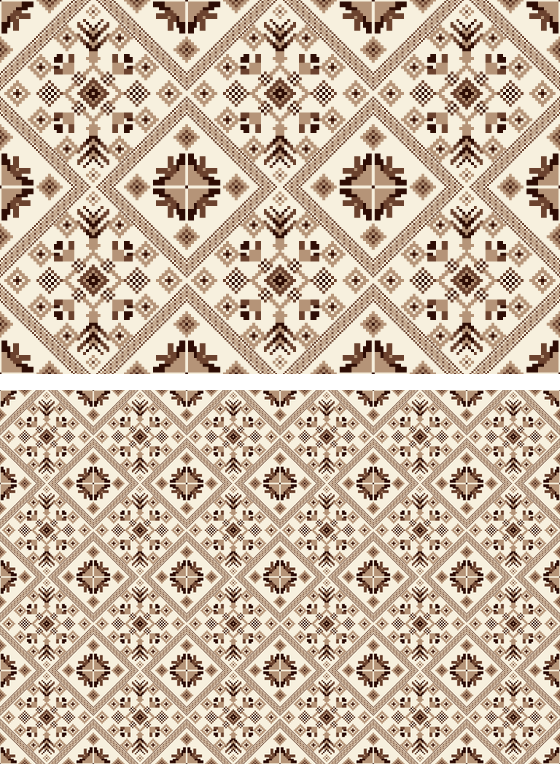
Top, the tile; bottom, the same tile 2 across and 2 down.
Write a WebGL 1 fragment shader that draws this pattern.

```glsl
precision highp float;
uniform vec2 u_resolution;

const vec2 REPEATS = vec2(3.0, 2.0);
const float STITCHES = 64.0;       // coarse stitches per repeat
const float FINE_STITCHES = 96.0;  // border stitches per repeat
const int SAMPLES = 4;             // smoothing samples per axis

const vec3 CREAM = vec3(0.97, 0.94, 0.87);
const vec3 SAND = vec3(0.83, 0.75, 0.66);
const vec3 TAN = vec3(0.71, 0.58, 0.47);
const vec3 BROWN = vec3(0.42, 0.26, 0.18);
const vec3 DARK = vec3(0.18, 0.05, 0.02);

float steps(vec2 p) {
  return abs(p.x) + abs(p.y);
}

// Folded stitch coordinates, mirrored about the motif centre
vec2 stitch(vec2 p, float count) {
  return abs(floor(p * count + 0.5));
}

bool inside(vec2 p, vec2 low, vec2 high) {
  return all(greaterThanEqual(p, low)) && all(lessThanEqual(p, high));
}

bool between(float x, float low, float high) {
  return x >= low && x <= high;
}

// Open stepped lozenge with a dark heart
vec3 openGem(float d, vec3 ground) {
  if (d > 4.0) return ground;
  if (d < 0.5) return DARK;
  if (d < 1.5) return BROWN;
  return d < 2.5 ? CREAM : TAN;
}

// Filled stepped lozenge
vec3 solidGem(float d, vec3 ground) {
  if (d > 4.0) return ground;
  if (d < 0.5) return DARK;
  return between(d, 2.0, 2.0) ? BROWN : TAN;
}

// Trunk with chevron branches that open outward
vec3 tree(vec2 q, vec3 ground) {
  float chevron = q.y - q.x;
  if (steps(q - vec2(0.0, 12.0)) <= 2.0) return TAN;
  if (q.x > 5.0 || q.y > 25.0 || !between(chevron, 13.0, 22.0)) return ground;
  if (mod(chevron - 14.0, 4.0) < 2.0) return q.x <= 2.0 ? DARK : BROWN;
  return q.x <= 1.0 ? TAN : ground;
}

// Diagonal leaf with staggered fingers
vec3 leaf(vec2 q, vec3 ground) {
  vec2 f = vec2(max(q.x, q.y), min(q.x, q.y));
  if (inside(f, vec2(11.0, 11.0), vec2(13.0, 12.0))) return DARK;
  if (inside(q, vec2(12.0, 9.0), vec2(15.0, 9.0))) return DARK;
  if (inside(f, vec2(11.0, 7.0), vec2(13.0, 8.0))) return BROWN;
  return inside(f, vec2(7.0), vec2(10.0)) ? TAN : ground;
}

vec3 snowflake(vec2 q) {
  vec2 f = vec2(max(q.x, q.y), min(q.x, q.y));
  float d = steps(q);
  vec3 c = leaf(q, CREAM);
  c = tree(q, c);

  // Outward chevrons and checked diagonals
  if (between(d, 9.0, 10.0) && f.y <= 3.0) c = TAN;
  if (between(d, 8.0, 13.0) && f.x - f.y <= 2.0 && mod(d, 2.0) < 0.5)
    c = f.x == f.y ? DARK : BROWN;

  // Central rosette
  if (d <= 5.0) c = BROWN;
  if (d <= 3.0) c = TAN;
  if (d <= 2.0) c = DARK;
  if (d < 0.5) c = TAN;

  // Checked side lozenges
  float side = steps(q - vec2(15.0, 0.0));
  if (side <= 4.0 && mod(side, 2.0) < 0.5) c = side <= 2.0 ? DARK : BROWN;

  // Surrounding gems
  float gem = min(steps(q - vec2(26.0, 0.0)), steps(q - vec2(9.0, 19.0)));
  c = openGem(min(gem, steps(q - vec2(18.0, 9.0))), c);
  float tip = steps(q - vec2(0.0, 28.0));
  if (tip <= 2.0) c = tip < 0.5 ? BROWN : (tip < 1.5 ? CREAM : TAN);
  return c;
}

vec3 flower(vec2 q) {
  vec2 f = vec2(max(q.x, q.y), min(q.x, q.y));
  if (f.x < 0.5) return DARK;
  if (inside(f, vec2(8.0, 1.0), vec2(11.0, 2.0))) return DARK;
  if (inside(f, vec2(6.0, 3.0), vec2(9.0, 3.0))) return DARK;
  if (inside(f, vec2(7.0, 5.0), vec2(10.0, 6.0))) return BROWN;
  if (inside(f, vec2(5.0, 4.0), vec2(7.0, 5.0))) return BROWN;
  if (inside(f, vec2(1.0), vec2(7.0, 6.0))) return TAN;
  return solidGem(steps(f - vec2(17.0, 0.0)), CREAM);
}

// Fine checked border following a diamond
vec3 border(vec2 q) {
  float row = steps(q);
  if (row == 38.0 || row == 46.0) return BROWN;
  if (mod(row, 2.0) > 0.5) return row == 41.0 || row == 43.0 ? SAND : CREAM;
  return mod(q.x - q.y + row, 6.0) < 2.0 ? BROWN : TAN;
}

vec3 textile(vec2 uv) {
  vec2 atCentre = fract(uv) - 0.5;
  vec2 atCorner = fract(uv + 0.5) - 0.5;
  vec2 fine = stitch(atCorner, FINE_STITCHES);
  float row = steps(fine);
  if (row > 46.0) return snowflake(stitch(atCentre, STITCHES));
  if (row >= 38.0) return border(fine);
  return flower(stitch(atCorner, STITCHES));
}

void main() {
  vec3 sum = vec3(0.0);
  for (int i = 0; i < SAMPLES; i++) {
    for (int j = 0; j < SAMPLES; j++) {
      vec2 shift = (vec2(float(i), float(j)) + 0.5) / float(SAMPLES) - 0.5;
      sum += textile((gl_FragCoord.xy + shift) / u_resolution * REPEATS);
    }
  }
  gl_FragColor = vec4(sum / float(SAMPLES * SAMPLES), 1.0);
}
```
